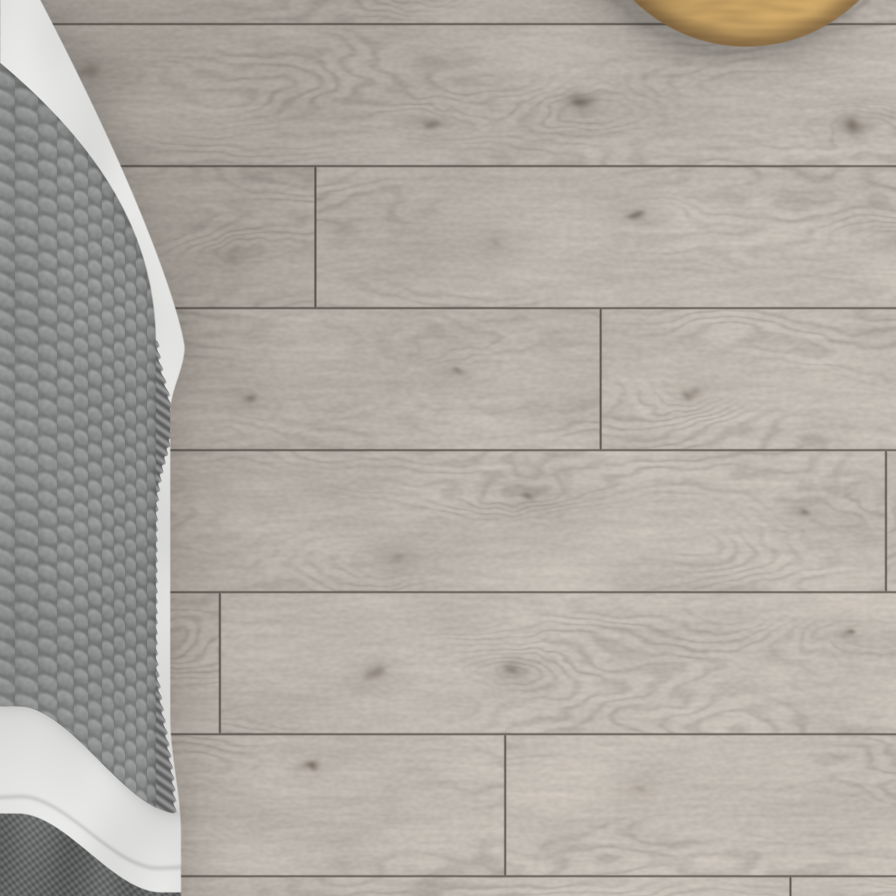
This texture is drawn by a three.js fragment shader. Its source:

```glsl
// Pale grey oak floor in staggered planks, with a draped bed at the left and a
// round wooden stool at the top. Planks come from a shifted row grid, grain from
// contours of gradient noise bent around hashed knots, cloth from edge curves.
#define ROW_HEIGHT 0.1585
#define ROW_START 0.0221
#define PLANK_LENGTH 1.0618
#define ROW_SHIFT 0.3184
#define JOINT_START 0.5638
#define SEAM_WIDTH 0.0011
#define RING_COUNT 9.0
#define GRAIN_DEPTH 0.085
#define KNOTS 4
#define LOOP_HEIGHT 0.0205
#define SOFT 0.0013

varying vec2 vUv;

float hash(vec2 p) {
  p = fract(p * vec2(0.1031, 0.1137));
  p += dot(p, p.yx + 33.33);
  return fract((p.x + p.y) * p.x * 91.7);
}

vec2 gradient(vec2 cell) {
  float angle = 6.2832 * hash(cell + 11.5);
  return vec2(cos(angle), sin(angle));
}

float noise(vec2 p) {
  vec2 i = floor(p), f = fract(p), e = vec2(0.0, 1.0);
  vec2 w = f * f * f * (f * (f * 6.0 - 15.0) + 10.0);
  float low = mix(dot(gradient(i), f), dot(gradient(i + e.yx), f - e.yx), w.x);
  float high = mix(dot(gradient(i + e), f - e), dot(gradient(i + 1.0), f - 1.0), w.x);
  return mix(low, high, w.y);
}

// 1 where d is negative, with a soft edge
float inside(float d) { return 1.0 - smoothstep(-SOFT, SOFT, d); }

// bell curve of unit height
float bell(float d, float width) { return exp(-d * d / (width * width)); }

vec3 oak(vec2 p, vec2 id) {
  vec2 q = p + 9.0 * vec2(hash(id + 3.1), hash(id + 7.7)) + 20.0;
  float bend = 0.0, knot = 0.0;
  for (int k = 0; k < KNOTS; k++) {
    vec2 seed = id * 5.3 + float(k) * 13.7 + 40.0;
    vec2 center = vec2((float(k) + hash(seed)) / float(KNOTS) * PLANK_LENGTH,
                       ROW_HEIGHT * mix(0.2, 0.8, hash(seed + 2.0)));
    vec2 d = (p - center) * vec2(1.0, 1.5) + 0.008 * noise(q * 50.0);
    float size = mix(0.005, 0.013, hash(seed + 5.0)), r = length(d);
    knot += bell(r, size) * mix(0.2, 0.9, hash(seed + 8.0)) + 0.16 * bell(r, 0.032);
    bend += 0.45 * bell(length(d * vec2(0.6, 1.0)), 0.04);
  }
  // ring contours, long fibres, short pores and cloudy patches
  float height = noise(q * vec2(2.4, 9.0)) + 0.25 * noise(q * vec2(9.0, 28.0)) + bend
               + 0.05 * noise(q * vec2(30.0, 80.0));
  float ring = 0.5 + 0.5 * sin(6.2832 * RING_COUNT * height);
  float patchy = smoothstep(-0.3, 0.35, noise(q * vec2(3.0, 12.0) + 5.0));
  float fibre = noise(q * vec2(12.0, 110.0)) + 0.7 * noise(q * vec2(40.0, 210.0));
  float pores = noise(q * vec2(130.0, 220.0));
  float cloud = noise(q * vec2(6.0, 15.0) + 31.0);
  float tone = 1.02 - GRAIN_DEPTH * ring * ring * patchy + 0.05 * fibre
             + 0.045 * pores + 0.07 * cloud + 0.02 * (hash(id + 1.0) - 0.5);
  vec3 wood = vec3(0.728, 0.700, 0.668) * tone;
  return mix(wood, vec3(0.43, 0.395, 0.36), min(0.75 * knot, 0.8));
}

vec3 floorBoards(vec2 uv) {
  float rowPos = (uv.y - ROW_START) / ROW_HEIGHT, row = floor(rowPos);
  float along = (uv.x - JOINT_START + ROW_SHIFT * row) / PLANK_LENGTH;
  vec2 id = vec2(floor(along), row) + 10.0;
  vec2 local = vec2(fract(along) * PLANK_LENGTH, fract(rowPos) * ROW_HEIGHT);
  vec3 color = oak(local, id);
  vec2 edge = min(local, vec2(PLANK_LENGTH, ROW_HEIGHT) - local);
  float seam = max(0.9 * inside(edge.y - SEAM_WIDTH), inside(edge.x - SEAM_WIDTH));
  color = mix(color, vec3(0.30, 0.28, 0.255), 0.88 * seam);
  float light = smoothstep(0.05, 1.0, uv.x * 0.75 + (1.0 - uv.y) * 0.55);
  return color * mix(0.88, 1.03, light);
}

// right edge of the sheet and of the knitted blanket at height y
float sheetEdge(float y) {
  float rise = clamp((y - 0.613) / 0.387, 0.0, 1.0);
  return 0.190 + 0.016 * smoothstep(0.54, 0.613, y) - 0.161 * pow(rise, 1.25)
       + 0.012 * (1.0 - smoothstep(0.07, 0.2, y));
}

float blanketEdge(float y) {
  float rise = clamp((y - 0.61) / 0.32, 0.0, 1.0);
  return 0.174 * (1.0 - pow(rise, 2.2));
}

vec3 knit(vec2 uv) {
  float column = uv.x * (27.0 + 190.0 * uv.x) + 0.5;
  float loopRow = (uv.y + 0.35 * uv.x) / LOOP_HEIGHT + 0.5 * mod(floor(column), 2.0);
  vec2 c = fract(vec2(column, loopRow)) - 0.5;
  float bump = 1.0 - smoothstep(0.6, 1.15, length(c * vec2(1.6, 2.2)));
  float shade = 0.47 + 0.10 * bump + 0.15 * c.y * bump + 0.04 * noise(uv * 160.0);
  return vec3(0.99, 1.0, 1.0) * (shade + 0.04 * noise(uv * vec2(9.0, 5.0)));
}

vec3 bedding(vec2 uv) {
  float hem = uv.y - 0.212 + 0.12 * smoothstep(0.02, 0.2, uv.x);
  float skirt = uv.y - 0.092 + 0.088 * smoothstep(0.02, 0.18, uv.x);
  // white sheet with soft creases
  float crease = bell(skirt - 0.018 - 0.05 * uv.x, 0.003);
  vec3 color = vec3(0.88, 0.88, 0.875) + 0.07 * noise(uv * vec2(14.0, 7.0));
  color -= 0.10 * crease + 0.08 * exp(-abs(hem) / 0.008);
  // fringe, then the knitted body over it
  float fringeEdge = 0.173 + 0.018 * bell(uv.y - 0.53, 0.055)
                   + 0.021 * (1.0 - smoothstep(0.09, 0.28, uv.y));
  float strands = 0.5 + 0.5 * sin(6.2832 * (uv.y + 0.7 * uv.x) / 0.0115);
  float fringe = inside(uv.x - fringeEdge - 0.003 * strands) * inside(uv.y - 0.62) * inside(-hem);
  color = mix(color, vec3(0.36 + 0.22 * strands), fringe);
  float side = uv.x - blanketEdge(uv.y);
  vec3 blanket = knit(uv) - 0.08 * exp(min(side, 0.0) / 0.006);
  color = mix(color, blanket, inside(side) * inside(-hem));
  // dark woven base below the sheet
  float weave = sin(uv.x * 720.0) * sin((uv.y + 0.3 * uv.x) * 720.0);
  vec3 base = vec3(0.38, 0.385, 0.385) + 0.07 * weave + 0.10 * noise(uv * vec2(22.0, 5.0));
  return mix(color, base, inside(skirt));
}

void main() {
  vec2 uv = vUv;
  vec3 color = floorBoards(uv);

  // stool seat with its contact shadow
  vec2 seat = uv - vec2(0.833, 1.127);
  float rim = length(seat) - 0.179;
  color *= 1.0 - 0.22 * exp(-max(length(seat + vec2(0.015, 0.006)) - 0.179, 0.0) / 0.018);
  vec3 seatColor = mix(vec3(0.53, 0.42, 0.27), vec3(0.76, 0.62, 0.39), smoothstep(0.0, 0.025, -rim));
  seatColor *= 1.0 + 0.10 * noise(uv * vec2(25.0, 140.0)) + 0.5 * seat.x;
  color = mix(color, seatColor, inside(rim));

  // bed with its shadow on the boards
  float bed = uv.x - sheetEdge(uv.y);
  color *= 1.0 - 0.12 * exp(-max(bed, 0.0) / 0.035);
  color = mix(color, bedding(uv), inside(bed));
  gl_FragColor = vec4(color, 1.0);
}
```
